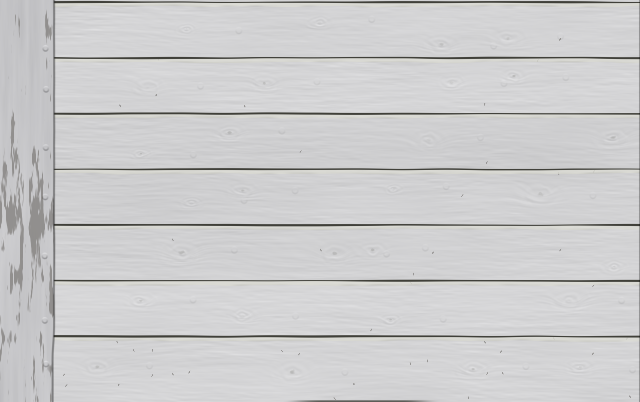
Write a Shadertoy shader that draws this texture.

```glsl
const float PITCH = 0.1386;        // height of one board
const float FIRST_GAP = 0.163;     // top of the taller bottom board
const float POST_WIDTH = 0.134;
const float GAP_HALF = 0.0020;
const float BEVEL = 0.0105;
const float RELIEF = 0.085;
const int KNOTS = 4;               // knots per board
const vec3 PAINT = vec3(0.822, 0.822, 0.828);
const vec3 POST_PAINT = vec3(0.775, 0.775, 0.785);
const vec3 BEVEL_PAINT = vec3(0.86, 0.86, 0.83);
const vec3 GAP_DARK = vec3(0.25, 0.25, 0.225);
const vec3 BARE_WOOD = vec3(0.50, 0.49, 0.48);
const vec3 KNOT_GREY = vec3(0.62, 0.62, 0.61);

float hash(vec2 p) {
    vec3 q = fract(vec3(p.xyx) * 0.1031);
    q += dot(q, q.yzx + 33.33);
    return fract((q.x + q.y) * q.z);
}

float noise(vec2 p) {
    vec2 i = floor(p), f = fract(p);
    f = f * f * (3.0 - 2.0 * f);
    return mix(mix(hash(i), hash(i + vec2(1, 0)), f.x),
               mix(hash(i + vec2(0, 1)), hash(i + vec2(1, 1)), f.x), f.y);
}

float fbm(vec2 p) {
    float sum = 0.0, amp = 0.5;
    for (int i = 0; i < 4; i++) {
        sum += amp * noise(p);
        p = p * 2.03 + 17.7;
        amp *= 0.5;
    }
    return sum;
}

// Centre in xy, radius in z
vec3 knotAt(float row, int i) {
    vec2 id = vec2(row + 11.0, float(i) * 7.0 + 3.0);
    float x = POST_WIDTH + (float(i) + hash(id)) * 1.45 / float(KNOTS);
    float y = FIRST_GAP + PITCH * (row + mix(0.25, 0.7, hash(id + 31.0)));
    return vec3(x, y, mix(0.007, 0.019, hash(id + 57.0)));
}

// Height of the painted grain, bent into rings around each knot
float grain(vec2 p, float row) {
    float bend = 0.0, rings = 0.0;
    for (int i = 0; i < KNOTS; i++) {
        vec3 k = knotAt(row, i);
        vec2 d = (p - k.xy) / k.z * vec2(0.55, 1.0);
        float near = exp(-0.5 * dot(d, d));
        bend += near * k.z * 1.6;
        rings += near * sin(length(d) * 7.0 + 3.0 * noise(p * 70.0));
    }
    float v = p.y + bend + 0.018 * noise(p * vec2(4.0, 9.0) + row * 5.0);
    float fibre = fbm(vec2(p.x * 7.0 + row * 13.0, v * 85.0));
    float brush = noise(vec2(p.x * 38.0 + v * 30.0, v * 170.0 + row * 9.0));
    float wear = mix(0.5, 1.35, noise(p * vec2(5.0, 16.0) + row * 21.0));
    return wear * (fibre + 0.3 * brush) + 0.25 * rings;
}

// Shaded rim of a painted-over nail head
float nailShade(vec2 d, float r, float px) {
    float rim = 1.0 - smoothstep(0.0, 0.0015 + px, abs(length(d) - r));
    return rim * (d.y / r - 0.5);
}

vec3 boards(vec2 p, float px) {
    float row = max(floor((p.y - FIRST_GAP) / PITCH), -1.0);
    float slope = grain(p, row) - grain(p + vec2(0.001, 0.0035), row);
    float tone = 0.05 * (fbm(p * vec2(3.0, 8.0)) - 0.5) + 0.016 * (hash(vec2(row + 4.0, 8.0)) - 0.5);
    vec3 col = PAINT + tone + RELIEF * clamp(slope, -1.4, 0.7);

    // Knot hearts and nail heads
    for (int i = 0; i < KNOTS; i++) {
        vec3 k = knotAt(row, i);
        vec2 d = p - k.xy;
        float heart = 1.0 - smoothstep(0.15, 0.5, length(d * vec2(0.8, 1.3)) / k.z + 0.3 * noise(p * 160.0) - 0.1);
        col = mix(col, KNOT_GREY, 0.55 * heart * hash(vec2(row + 9.0, float(i))));
        vec2 nail = k.xy + vec2(0.13, 0.015 * (hash(k.xy * 90.0) - 0.5));
        col += 0.035 * nailShade(p - nail, 0.007, px);
    }

    // Short chips and ticks, denser on the bottom board
    vec2 cell = p * vec2(22.0, 36.0), id = floor(cell);
    vec2 d = fract(cell) - 0.3 - 0.4 * vec2(hash(id + 5.0), hash(id + 19.0));
    d.x += (hash(id + 43.0) - 0.5) * d.y;
    float tick = 1.0 - smoothstep(0.5, 1.0, length(d / vec2(0.045, 0.16)));
    col = mix(col, BARE_WOOD, 0.7 * tick * step(hash(id + 71.0), row < 0.0 ? 0.12 : 0.025));

    // Bevel and dark gap at each joint
    float joint = max(floor((p.y - FIRST_GAP) / PITCH + 0.5), 0.0);
    float wobble = 0.0018 * (noise(vec2(p.x * 9.0, joint * 7.0)) - 0.5);
    float y = p.y - FIRST_GAP - joint * PITCH - wobble;
    float edge = BEVEL * mix(0.75, 1.1, noise(vec2(p.x * 14.0, joint + 40.0)));
    float bevel = smoothstep(-edge - px, -edge, y) * (1.0 - smoothstep(-px, px, y));
    col = mix(col, BEVEL_PAINT + 0.03 * slope, 0.8 * bevel);
    col -= 0.06 * (1.0 - smoothstep(0.0, 0.002 + px, abs(y + edge))) * noise(vec2(p.x * 30.0, joint));
    float thick = GAP_HALF * mix(0.6, 1.4, noise(vec2(p.x * 5.0, joint * 3.0 + 2.0)));
    float gap = 1.0 - smoothstep(thick - 0.6 * px, thick + 0.6 * px, abs(y));
    float sill = (1.0 - smoothstep(0.002, 0.004 + px, p.y)) * smoothstep(0.7, 0.8, p.x) * (1.0 - smoothstep(1.0, 1.1, p.x));
    return mix(col, GAP_DARK, max(gap, 0.8 * sill));
}

vec3 post(vec2 p, float px) {
    float streak = fbm(vec2(p.x * 75.0, p.y * 5.0));
    vec3 col = POST_PAINT + 0.07 * (streak - 0.5) + 0.05 * (fbm(p * vec2(14.0, 4.0)) - 0.5);
    // Peeling patch exposing weathered wood
    float patchY = (p.y - 0.42) / 0.17;
    float peel = fbm(vec2(p.x * 95.0, p.y * 13.0)) + 0.2 * exp(-patchY * patchY) + 0.07 * noise(p * 25.0);
    col = mix(col, BARE_WOOD, 0.75 * smoothstep(0.69, 0.79, peel));
    // Nails down the right side
    float n = floor(p.y / PITCH);
    vec2 nail = vec2(0.113 + 0.006 * (hash(vec2(n, 3.0)) - 0.5), (n + mix(0.3, 0.7, hash(vec2(n, 6.0)))) * PITCH);
    return col + 0.12 * nailShade(p - nail, 0.006, px);
}

void mainImage(out vec4 fragColor, in vec2 fragCoord) {
    float px = 1.0 / iResolution.y;
    vec2 p = fragCoord * px;
    float postEdge = POST_WIDTH - 0.004 * (1.0 - smoothstep(0.1, 0.2, p.y)) + 0.001 * noise(vec2(p.y * 25.0, 2.0));
    float side = p.x - postEdge;
    vec3 col = mix(post(p, px), boards(p, px), smoothstep(-px, px, side));
    // Shadow beside the post and at the right end of the boards
    col *= 1.0 - 0.38 * (1.0 - smoothstep(0.0005, 0.002 + px, abs(side)));
    col *= 1.0 - 0.3 * smoothstep(-0.004, -0.001, p.x - iResolution.x * px);
    fragColor = vec4(clamp(col, 0.0, 1.0), 1.0);
}
```
